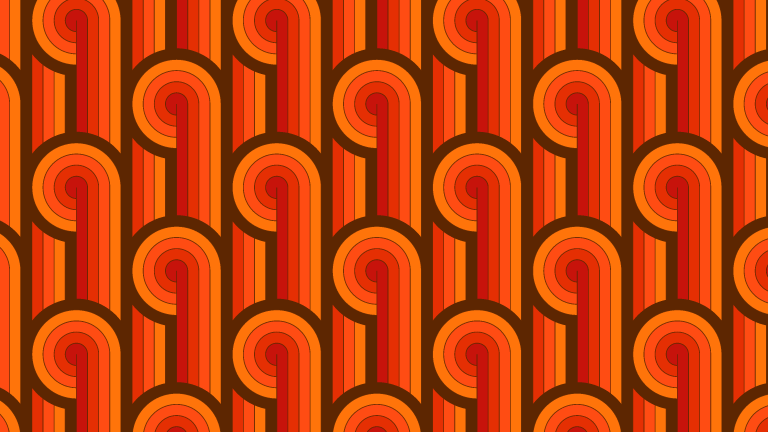
A WebGL 1 fragment shader for this pattern:

```glsl
precision highp float;
// Retro staggered curls: concentric bands that unroll into falling striped stems.

uniform vec2 u_resolution;

// Layout: BAND is a share of the canvas height, the rest is counted in bands
const float BAND = 0.02576;
const vec2 ANCHOR = vec2(0.1769, 0.5662);  // centre of one curl, in canvas heights
const float COLUMN_WIDTH = 9.0;
const float ROW_HEIGHT = 15.0;
const float HEAD_RADIUS = 5.0;             // curl including its brown rim
const float COLOUR_BANDS = 4.0;
const float LINE_HALF_WIDTH = 0.04;
const float LINE_STRENGTH = 0.85;
const int SAMPLES = 4;                     // antialiasing grid per side

const vec3 BROWN = vec3(0.365, 0.150, 0.004);
const vec3 CRIMSON = vec3(0.780, 0.075, 0.045);
const vec3 RED = vec3(0.900, 0.185, 0.010);
const vec3 VERMILION = vec3(1.000, 0.300, 0.075);
const vec3 ORANGE = vec3(1.000, 0.455, 0.040);

// Colour of the band at distance t from the curl's core or the stem's edge
vec3 bandColour(float t) {
  vec3 colour = CRIMSON;
  colour = mix(colour, RED, step(1.0, t));
  colour = mix(colour, VERMILION, step(2.0, t));
  colour = mix(colour, ORANGE, step(3.0, t));
  return mix(colour, BROWN, step(COLOUR_BANDS, t));
}

// Fine dark line where two coloured bands meet
float seam(float t) {
  float toEdge = abs(t - floor(t + 0.5));
  return step(toEdge, LINE_HALF_WIDTH) * step(0.5, t) * step(t, COLOUR_BANDS);
}

vec3 pattern(vec2 p) {
  // Cell coordinates: origin at the curl's centre, odd columns half a row up
  float column = floor((p.x + HEAD_RADIUS) / COLUMN_WIDTH);
  p.x -= column * COLUMN_WIDTH;
  p.y -= mod(column, 2.0) * 0.5 * ROW_HEIGHT;
  p.y = mod(p.y - HEAD_RADIUS, ROW_HEIGHT) + HEAD_RADIUS - ROW_HEIGHT;

  float radius = length(p);
  bool overStem = p.x > 0.0 && p.y < 0.0;
  bool inHead = radius < HEAD_RADIUS && !overStem;

  // Rings in the head, stem to the right, partly hidden stem to the left
  float t = p.x;
  if (inHead) t = radius;
  else if (p.x < 0.0) t = p.x + HEAD_RADIUS;

  vec3 colour = bandColour(t);
  if (!inHead && p.x < 1.0 - HEAD_RADIUS) colour = BROWN;

  // Left edge of the stem, starting at the core
  float stemEdge = step(abs(p.x), LINE_HALF_WIDTH) * step(p.y, 0.0);
  return mix(colour, BROWN, LINE_STRENGTH * max(seam(t), stemEdge));
}

void main() {
  vec3 sum = vec3(0.0);
  for (int j = 0; j < SAMPLES; j++) {
    for (int i = 0; i < SAMPLES; i++) {
      vec2 offset = (vec2(float(i), float(j)) + 0.5) / float(SAMPLES) - 0.5;
      vec2 position = (gl_FragCoord.xy + offset) / u_resolution.y;
      sum += pattern((position - ANCHOR) / BAND);
    }
  }
  gl_FragColor = vec4(sum / float(SAMPLES * SAMPLES), 1.0);
}
```
